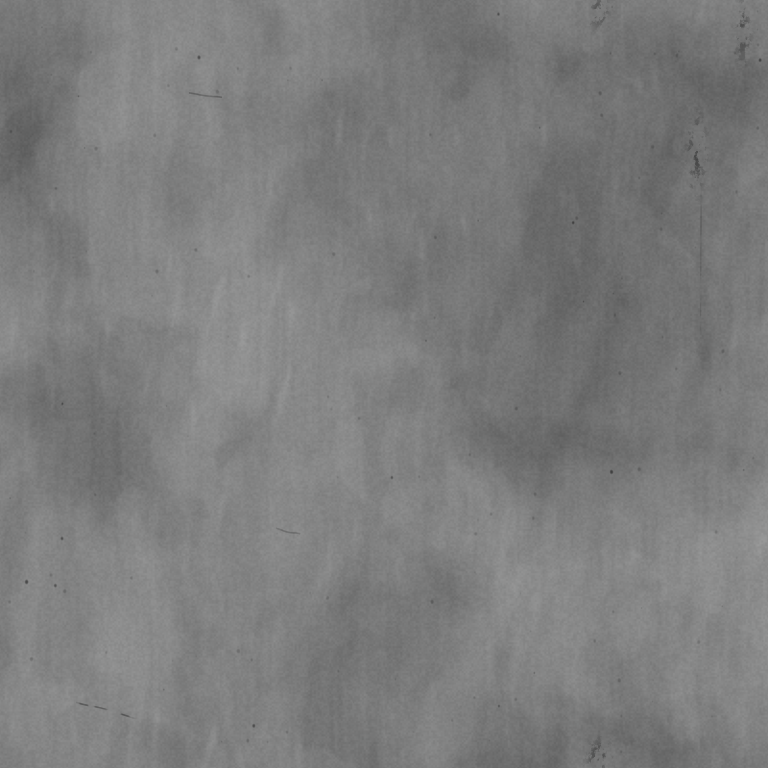
Write a Shadertoy shader that draws this texture.

```glsl
// Weathered grey plaster: cloudy stains, vertical brush wisps, specks and scratches.

const vec3 GREY_TINT = vec3(0.998, 1.001, 1.001);
const float BASE_TONE = 0.516;

// Integer hash, two values in 0..1
vec2 hash2(vec2 cell, uint seed) {
    uvec2 q = uvec2(ivec2(cell)) * uvec2(1597u, 3812u) + uvec2(seed * 7919u, seed * 104u);
    uint n = (q.x ^ (q.y * 2654435u)) * 747796u + 28913u;
    n = (n ^ (n >> 15)) * 2246822u;
    n = (n ^ (n >> 13)) * 3266489u;
    n ^= n >> 16;
    uint m = (n ^ (n >> 7)) * 668265u;
    m ^= m >> 15;
    return vec2(uvec2(n, m) & 0xffffu) / 65535.0;
}

float noise(vec2 p, uint seed) {
    vec2 i = floor(p), f = fract(p);
    f = f * f * f * (f * (f * 6.0 - 15.0) + 10.0);
    float bottom = mix(hash2(i, seed).x, hash2(i + vec2(1, 0), seed).x, f.x);
    float top = mix(hash2(i + vec2(0, 1), seed).x, hash2(i + vec2(1, 1), seed).x, f.x);
    return mix(bottom, top, f.y);
}

// Layered noise centred on zero
float fbm(vec2 p, uint seed) {
    float sum = 0.0, amplitude = 0.5;
    for (int i = 0; i < 5; i++) {
        sum += amplitude * (noise(p, seed + uint(i)) - 0.5);
        p = mat2(1.6, 1.2, -1.2, 1.6) * p + 3.7;
        amplitude *= 0.5;
    }
    return sum;
}

float stain(vec2 p, vec2 center, vec2 radius) {
    vec2 d = (p - center) / radius;
    return exp(-dot(d, d));
}

// Broad light and dark areas
float broadTone(vec2 p) {
    float tone = -0.078 * stain(p, vec2(0.72, 0.68), vec2(0.23, 0.20));
    tone -= 0.085 * stain(p, vec2(0.95, 0.92), vec2(0.13, 0.08));
    tone -= 0.040 * stain(p, vec2(0.65, 0.95), vec2(0.22, 0.10));
    tone -= 0.060 * stain(p, vec2(0.07, 0.42), vec2(0.12, 0.08));
    tone -= 0.055 * stain(p, vec2(0.78, 0.43), vec2(0.14, 0.06));
    tone -= 0.060 * stain(p, vec2(0.00, 0.87), vec2(0.06, 0.16));
    tone -= 0.045 * stain(p, vec2(0.35, 0.88), vec2(0.09, 0.06));
    tone -= 0.040 * stain(p, vec2(0.49, 0.18), vec2(0.09, 0.08));
    tone -= 0.050 * stain(p, vec2(0.80, 0.00), vec2(0.25, 0.04));
    tone += 0.034 * stain(p, vec2(0.86, 0.24), vec2(0.18, 0.12));
    tone += 0.024 * stain(p, vec2(0.28, 0.64), vec2(0.14, 0.16));
    return tone + 0.016 * stain(p, vec2(0.20, 0.18), vec2(0.25, 0.18));
}

// Scattered pale upright strokes with feathered ends
float wisps(vec2 p, vec2 grid, uint seed) {
    vec2 q = p * grid;
    float sum = 0.0;
    for (int y = -1; y <= 1; y++)
    for (int x = -1; x <= 1; x++) {
        vec2 cell = floor(q) + vec2(x, y);
        vec2 place = hash2(cell, seed), kind = hash2(cell, seed + 1u);
        vec2 d = (q - cell - place) / grid;
        d.x -= d.y * (kind.x - 0.4) * 0.5;
        vec2 size = vec2(mix(0.0015, 0.005, kind.y), mix(0.012, 0.035, kind.x));
        sum += step(0.4, hash2(cell, seed + 2u).x) * kind.y * stain(d, vec2(0.0), size);
    }
    return sum;
}

// Small dark pits, one at most in each cell
float specks(vec2 p, float count, float chance, float pixel, uint seed) {
    vec2 q = p * count, cell = floor(q);
    vec2 kind = hash2(cell, seed + 1u);
    vec2 d = (fract(q) - mix(vec2(0.2), vec2(0.8), hash2(cell, seed))) / count;
    float radius = mix(0.0005, 0.0020, kind.y * kind.y);
    float pit = 1.0 - smoothstep(radius - pixel, radius + pixel, length(d * vec2(1.0, 0.8)));
    return pit * step(kind.x, chance) * mix(0.4, 1.0, kind.y);
}

float scratch(vec2 p, vec2 a, vec2 b, float pixel) {
    vec2 along = b - a;
    float t = clamp(dot(p - a, along) / dot(along, along), 0.0, 1.0);
    float bend = 0.003 * (noise(vec2(t * 2.0, a.x * 90.0), 71u) - 0.5);
    float d = length(p - a - along * t + vec2(0.0, bend));
    float worn = smoothstep(0.2, 0.6, noise(p * 110.0, 72u));
    return worn * (1.0 - smoothstep(0.0003, 0.0006 + pixel, d));
}

void mainImage(out vec4 fragColor, in vec2 fragCoord) {
    vec2 p = fragCoord / iResolution.y;
    float pixel = 1.0 / iResolution.y;

    // Clouds and smudges, edges torn by a warp
    vec2 warp = vec2(fbm(p * 7.0, 11u), fbm(p * 6.0, 21u));
    float tone = BASE_TONE + 1.25 * broadTone(p + 0.20 * warp);
    tone += 0.095 * fbm(p * vec2(5.0, 4.0) + warp, 31u);
    tone += 0.065 * fbm(p * vec2(22.0, 13.0) + 2.0 * warp, 36u);
    tone -= 0.026 * smoothstep(0.06, 0.22, fbm(p * vec2(12.0, 9.0) + warp, 41u));

    // Brushed streaks and pale wisps
    float slant = p.x - 0.25 * p.y * smoothstep(0.3, 0.7, p.x);
    tone += 0.026 * (noise(vec2(slant * 45.0, p.y * 9.0) + 2.0 * warp, 51u) - 0.5);
    tone += 0.018 * (noise(vec2(p.x * 170.0, p.y * 14.0) + 3.0 * warp, 52u) - 0.5);
    float patches = smoothstep(-0.08, 0.15, fbm(p * 4.0, 53u));
    tone += 0.045 * patches * wisps(p, vec2(26.0, 13.0), 54u);

    // Fine grain
    tone += 0.034 * (noise(p * 400.0, 61u) - 0.5);
    tone += 0.018 * (noise(mat2(0.8, 0.6, -0.6, 0.8) * p * 210.0, 62u) - 0.5);

    // Pits, crumbled clusters and scratches
    tone -= 0.22 * specks(p, 22.0, 0.08, pixel, 81u);
    tone -= 0.09 * specks(p, 38.0, 0.10, pixel, 84u);
    float crumble = stain(p, vec2(0.907, 0.80), vec2(0.012, 0.045));
    crumble += stain(p, vec2(0.967, 0.96), vec2(0.010, 0.04));
    crumble += stain(p, vec2(0.78, 0.985), vec2(0.012, 0.02));
    crumble += stain(p, vec2(0.78, 0.015), vec2(0.015, 0.02));
    tone -= 0.16 * crumble * smoothstep(0.02, 0.22, fbm(p * vec2(150.0, 120.0), 91u));
    tone -= 0.12 * scratch(p, vec2(0.247, 0.878), vec2(0.288, 0.872), pixel);
    tone -= 0.16 * scratch(p, vec2(0.10, 0.086), vec2(0.178, 0.063), pixel);
    tone -= 0.10 * scratch(p, vec2(0.36, 0.311), vec2(0.39, 0.304), pixel);
    tone -= 0.07 * scratch(p, vec2(0.912, 0.56), vec2(0.913, 0.76), pixel);

    fragColor = vec4(clamp(tone, 0.0, 1.0) * GREY_TINT, 1.0);
}
```
